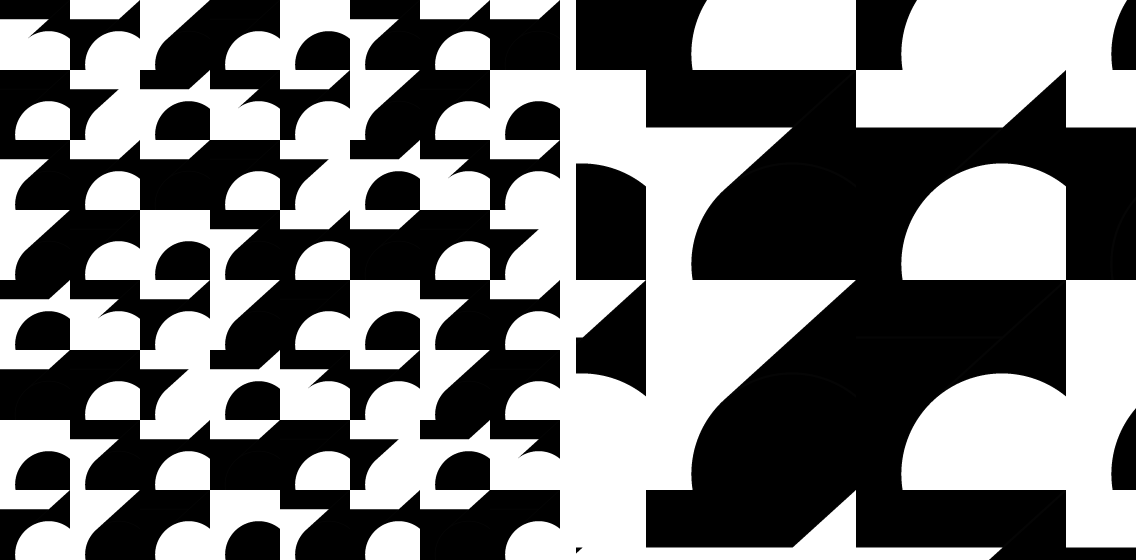
Left, the full canvas; right, a detail of the centre.
Reproduce this pattern procedurally as a Shadertoy shader.

```glsl
// Black and white tiles of strip, slanted wedge and cut disc, coloured by a sheared cycle.
#define CELLS 8.0
#define CYCLE 11
#define ROW_SHIFT 3
#define CYCLE_START 1
#define STRIP_Y 0.726
#define DISC_CENTRE vec2(0.695, 0.076)
#define DISC_RADIUS 0.479
#define SEAM_WIDTH 0.005
#define SEAM_LIGHT 0.02
#define SAMPLES 4

// One bit per step of the cycle: set where that region is white.
const int STRIP_BITS = 726;
const int BODY_BITS = 1077;
const int WEDGE_BITS = 1552;
const int DISC_BITS = 843;

float tileInk(vec2 grid) {
    ivec2 cell = ivec2(floor(grid));
    vec2 p = fract(grid);
    int phase = (cell.x + ROW_SHIFT * cell.y + CYCLE_START) % CYCLE;

    // Tangent line from the top right corner to the disc
    vec2 toCorner = vec2(1.0) - DISC_CENTRE;
    float cosine = DISC_RADIUS / length(toCorner);
    vec2 axis = normalize(toCorner);
    vec2 normal = axis * cosine + vec2(-axis.y, axis.x) * sqrt(1.0 - cosine * cosine);
    vec2 tangent = vec2(normal.y, -normal.x);

    // Signed distances, negative inside
    vec2 q = p - DISC_CENTRE;
    float disc = length(q) - DISC_RADIUS;
    float wedge = max(dot(q, normal) - DISC_RADIUS, -dot(q, tangent));
    float strip = STRIP_Y - p.y;

    // Pick the region, front to back
    int bits = disc < 0.0 ? DISC_BITS
             : wedge < 0.0 ? WEDGE_BITS
             : strip < 0.0 ? STRIP_BITS : BODY_BITS;
    float ink = float((bits >> phase) & 1);

    // Faint hairline where regions meet
    float seam = abs(disc);
    if (disc > 0.0) seam = min(seam, abs(wedge));
    if (disc > 0.0 && wedge > 0.0) seam = min(seam, abs(strip));
    return max(ink, SEAM_LIGHT * step(seam, SEAM_WIDTH));
}

void mainImage(out vec4 fragColor, in vec2 fragCoord) {
    // Average a grid of subsamples to smooth every edge
    float ink = 0.0;
    for (int j = 0; j < SAMPLES; j++) {
        for (int i = 0; i < SAMPLES; i++) {
            vec2 offset = (vec2(i, j) + 0.5) / float(SAMPLES) - 0.5;
            ink += tileInk((fragCoord + offset) / iResolution.y * CELLS);
        }
    }
    fragColor = vec4(vec3(ink / float(SAMPLES * SAMPLES)), 1.0);
}
```
